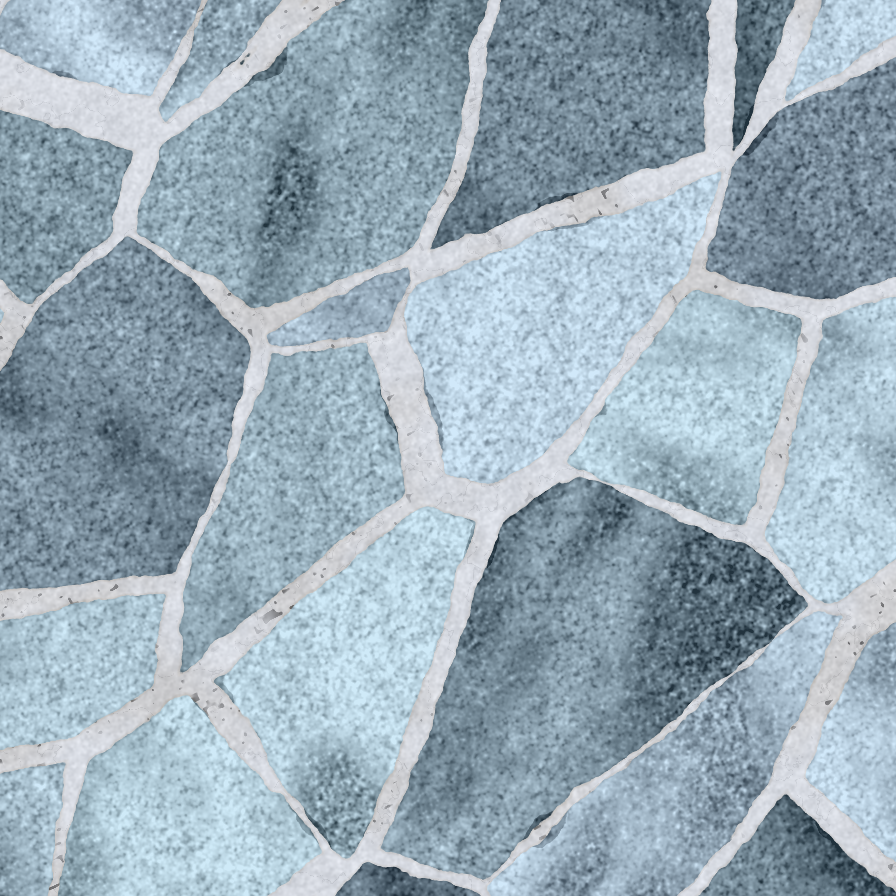
A WebGL 1 fragment shader for this texture:

```glsl
precision highp float;
// Crazy paving: blue-grey flagstones set in pale, slightly warm mortar.
// Stones are cells of a stretched, weighted Voronoi (power) diagram; layered
// value noise adds ragged edges, weathered patches, streaks and fine grain.
uniform vec2 u_resolution;

const vec3 SLATE_DARK   = vec3(0.25, 0.32, 0.37);
const vec3 SLATE_LIGHT  = vec3(0.68, 0.77, 0.83);
const vec3 MORTAR_PALE  = vec3(0.845, 0.86, 0.89);
const vec3 MORTAR_WARM  = vec3(0.75, 0.735, 0.72);
const vec2 STRETCH      = vec2(0.72, 1.25); // cell density along / across the lay
const float LAY_ANGLE   = 0.90;             // direction of the long stones
const float CELLS       = 4.1;              // stones across the canvas
const float JITTER      = 0.94;
const float SIZE_SPREAD = 0.58;             // how much stone sizes differ
const float GAP_MIN     = 0.004;            // half widths of the joints
const float GAP_MAX     = 0.028;
const float WEDGE       = 0.024;            // change of width along a joint
const float CORNER      = 0.005;            // rounding of stone corners
const float GRAIN       = 1.0;
const float RELIEF      = 0.28;

float hash(vec2 p) {
  vec3 q = fract(p.xyx * 0.1031);
  q += dot(q, q.yzx + 33.33);
  return fract((q.x + q.y) * q.z);
}

float noise(vec2 p) {
  vec2 i = floor(p), f = fract(p);
  f = f * f * (3.0 - 2.0 * f);
  return mix(mix(hash(i), hash(i + vec2(1, 0)), f.x),
             mix(hash(i + vec2(0, 1)), hash(i + vec2(1, 1)), f.x), f.y);
}

mat2 rotation(float a) { return mat2(cos(a), -sin(a), sin(a), cos(a)); }

float fbm(vec2 p) {
  float sum = 0.0, amp = 0.5;
  for (int i = 0; i < 5; i++) {
    sum += amp * noise(p);
    p = rotation(0.6) * p * 2.03 + 17.3;
    amp *= 0.5;
  }
  return sum / 0.97;
}

float smoothMin(float a, float b, float k) {
  float h = max(k - abs(a - b), 0.0) / k;
  return min(a, b) - h * h * k * 0.25;
}

vec2 seed(vec2 id) {
  return id + 0.5 + JITTER * (vec2(hash(id + 3.7), hash(id + 61.3)) - 0.5);
}

float sizeOf(vec2 id) { return hash(id + 127.1); }

float power(vec2 q, vec2 id) {
  vec2 d = q - seed(id);
  return dot(d, d) - SIZE_SPREAD * sizeOf(id);
}

// Distance from the joint (negative inside mortar); also returns the stone id.
float stoneDistance(vec2 p, out vec2 stone) {
  vec2 q = STRETCH * (rotation(LAY_ANGLE) * p) * CELLS + 20.0;
  vec2 cell = floor(q);
  float nearest = 1e3;
  stone = cell;
  for (int y = -2; y <= 2; y++) for (int x = -2; x <= 2; x++) {
    vec2 id = cell + vec2(x, y);
    float w = power(q, id);
    if (w < nearest) { nearest = w; stone = id; }
  }
  float edge = 1.0;
  for (int y = -2; y <= 2; y++) for (int x = -2; x <= 2; x++) {
    if (x == 0 && y == 0) continue;
    vec2 id = stone + vec2(x, y);
    vec2 across = STRETCH * (seed(id) - seed(stone));
    float d = 0.5 * (power(q, id) - nearest) / (CELLS * max(length(across), 0.05));
    float pick = hash(id + stone + 9.2);
    float gap = mix(GAP_MIN, GAP_MAX, pick * pick);
    gap += WEDGE * (noise(p * 6.0 + stone * 5.3) - 0.5);
    edge = smoothMin(edge, d - max(gap, 0.003), CORNER);
  }
  return edge;
}

// Fine crisp grain around zero: turned octaves plus relief lit from upper left.
float fineGrain(vec2 p) {
  vec2 g = rotation(0.35) * p;
  vec2 h = rotation(0.9) * p * 235.0;
  float octaves = 0.32 * noise(g * vec2(105.0, 150.0)) + 0.55 * noise(h)
                + 0.50 * noise(rotation(1.3) * p * 330.0 + 31.0) - 0.685;
  float relief = noise(g * 190.0 + 5.0) - noise((g + vec2(-0.003, 0.003)) * 190.0 + 5.0);
  return octaves + RELIEF * relief;
}

vec3 stoneColor(vec2 p, vec2 id, float edge) {
  float pick = hash(id + 211.9);
  vec2 local = rotation(LAY_ANGLE + 2.0 * hash(id + 43.1)) * p + id * 3.1;
  float darkness = 0.88 * smoothstep(0.40, 0.97, pick) * mix(1.0, 0.65, sizeOf(id));
  float grain = fineGrain(p);
  float weather = fbm(local * vec2(4.0, 8.0)) + 0.16 * grain;
  float patches = smoothstep(0.48, 0.75, weather);
  float streaks = fbm(local * vec2(6.0, 34.0)) - 0.5;
  float rough = 0.62 + 0.45 * patches + 0.25 * darkness;
  float tone = 1.13 - darkness - 0.48 * patches + 0.26 * streaks;
  // Grain leans dark: hollows hold more shade than the bumps catch light.
  tone += GRAIN * rough * (grain - 0.6 * max(-grain - 0.15, 0.0));
  tone += 0.25 * rough * (fbm(p * 70.0) - 0.5);
  // Rare crisp chips along the rim.
  float chip = 0.07 * (noise(p * 13.0 + 5.0) - 0.80) + 0.010 * (fbm(p * 60.0) - 0.5);
  tone -= 0.50 * (1.0 - smoothstep(-0.001, 0.001, edge - chip));
  tone -= 0.12 * (1.0 - smoothstep(0.0, 0.003, edge));
  vec3 tint = vec3(-0.010, 0.004, -0.008) * (1.2 * hash(id + 77.7) - 0.4);
  return mix(SLATE_DARK, SLATE_LIGHT, clamp(tone, -0.28, 1.32)) + tint;
}

vec3 mortarColor(vec2 p, float edge) {
  float stain = smoothstep(0.45, 0.75, fbm(p * 9.0 + 40.0));
  float rim = 1.0 - smoothstep(0.0, 0.004, -edge);
  vec3 c = mix(MORTAR_PALE, MORTAR_WARM, clamp(0.45 * stain + 0.45 * rim, 0.0, 1.0));
  float crack = abs(fbm(p * 22.0 + 80.0) - 0.5);
  c -= 0.06 * (1.0 - smoothstep(0.0, 0.010, crack));
  c -= 0.35 * smoothstep(0.84, 0.92, noise(rotation(0.5) * p * 150.0)) * stain;
  return c + 0.10 * fineGrain(p + 3.0) + 0.07 * (fbm(p * 45.0) - 0.5);
}

void main() {
  float side = min(u_resolution.x, u_resolution.y);
  vec2 p = gl_FragCoord.xy / side;
  vec2 bend = vec2(fbm(p * 6.0), fbm(p * 6.0 + 50.0)) - 0.5;
  vec2 id;
  float edge = stoneDistance(p + 0.025 * bend, id);
  edge += 0.010 * (fbm(p * 50.0 + 12.0) - 0.5);
  float cover = smoothstep(-0.6 / side, 0.6 / side, edge);
  vec3 color = mix(mortarColor(p, edge), stoneColor(p, id, edge), cover);
  gl_FragColor = vec4(clamp(color, 0.0, 1.0), 1.0);
}
```
